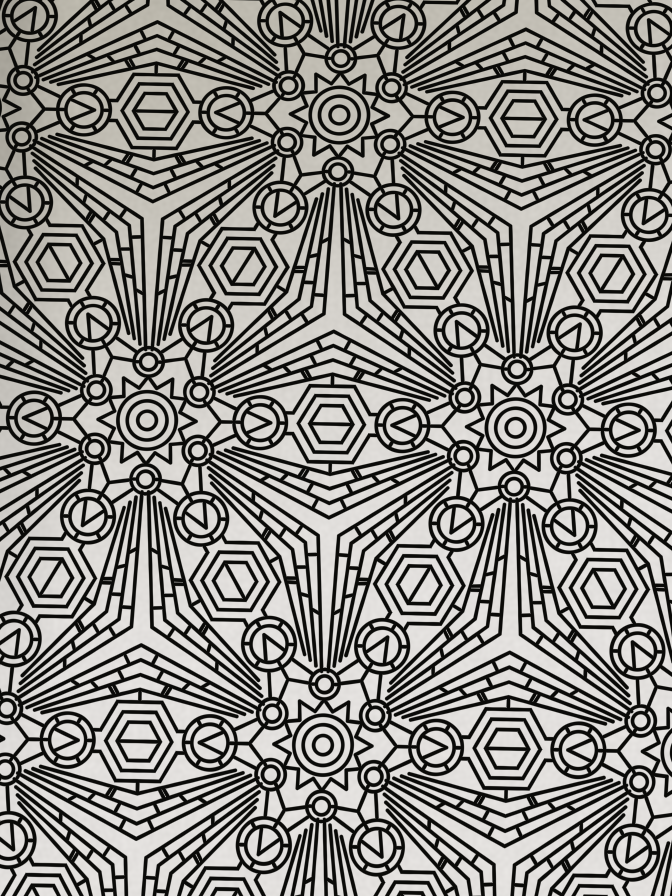
Reproduce this pattern procedurally as a Shadertoy shader.

```glsl
// Black line mandala on pale paper: suns on a triangular lattice, joined by
// eye-shaped rhombi that hold a nested hexagon and two ringed circles.
// The plane is folded into one 30 degree wedge, where each line is drawn once.

const float SPACING = 3.16;   // distance between neighbouring suns

float segment(vec2 p, vec2 a, vec2 b) {
    vec2 pa = p - a, ba = b - a;
    return length(pa - ba * clamp(dot(pa, ba) / dot(ba, ba), 0.0, 1.0));
}

float ring(vec2 p, float radius) {
    return abs(length(p) - radius);
}

vec2 gradientAt(vec2 cell) {
    float h = fract(sin(dot(cell, vec2(127.1, 311.7))) * 43758.5);
    return vec2(cos(6.2832 * h), sin(6.2832 * h));
}

float gradientNoise(vec2 p) {
    vec2 i = floor(p), f = p - i, u = f * f * (3.0 - 2.0 * f);
    vec2 e = vec2(1.0, 0.0);
    return mix(mix(dot(gradientAt(i), f), dot(gradientAt(i + e), f - e), u.x),
               mix(dot(gradientAt(i + e.yx), f - e.yx), dot(gradientAt(i + 1.0), f - 1.0), u.x), u.y);
}

// Offset to the nearest sun, mirrored into the wedge from 0 to 30 degrees
vec2 foldToWedge(vec2 p) {
    vec2 cell = SPACING * vec2(1.0, sqrt(3.0));
    vec2 a = p - cell * round(p / cell);
    vec2 b = p - cell * (floor(p / cell) + 0.5);
    vec2 q = abs(dot(a, a) < dot(b, b) ? a : b);
    vec2 normal = vec2(-0.5, 0.8660254);
    q -= 2.0 * max(dot(q, normal), 0.0) * normal;
    return vec2(q.x, abs(q.y));
}

// Target circles, spikes and the small ring beyond every second spike
float sunLines(vec2 q) {
    float d = min(ring(q, 0.08), min(ring(q, 0.17), ring(q, 0.25)));
    vec2 valley = vec2(0.28, 0.075);
    d = min(d, segment(q, valley, vec2(0.42, 0.0)));
    d = min(d, segment(q, valley, vec2(0.33, 0.19)));
    vec2 knob = q - vec2(0.442, 0.255);
    d = min(d, min(ring(knob, 0.125), ring(knob, 0.07)));
    d = min(d, segment(knob, vec2(0.035, -0.061), vec2(0.062, -0.108)));
    d = min(d, segment(q, vec2(0.51, 0.15), vec2(0.63, 0.0)));
    d = min(d, segment(q, vec2(0.56, 0.21), vec2(0.77, 0.11)));
    return min(d, segment(q, vec2(0.63, 0.0), vec2(0.745, 0.0)));
}

vec2 lanePoint(float lane, float t) {
    return mix(vec2(0.55 + 0.065 * lane, 0.285 - 0.02 * lane),
               vec2(SPACING * 0.5, 0.81 - 0.125 * lane), t);
}

// Fanned chevrons around the eye, with short bars between them
float chevronLines(vec2 q) {
    float d = 1e3;
    for (float lane = 0.0; lane < 4.0; lane++) {
        d = min(d, segment(q, lanePoint(lane, 0.0), lanePoint(lane, 1.0)));
        if (lane < 3.0) {
            float near = 0.42 + 0.14 * lane, far = 0.86 - 0.06 * lane;
            d = min(d, segment(q, lanePoint(lane, near), lanePoint(lane + 1.0, near + 0.04)));
            d = min(d, segment(q, lanePoint(lane, far), lanePoint(lane + 1.0, far + 0.04)));
        }
    }
    return d;
}

// Nested hexagons, ringed circle with a pointer, and the neck between them
float eyeLines(vec2 q) {
    vec2 h = vec2(SPACING * 0.5 - q.x, q.y);
    float hexagon = max(h.y, h.x * 0.866 + h.y * 0.5);
    float d = min(abs(hexagon - 0.16), abs(hexagon - 0.245));
    vec2 c = q - vec2(0.97, 0.0);
    float neck = max(q.y - 0.09, -c.x);
    float outline = min(min(hexagon - 0.33, length(c) - 0.225), neck);
    d = min(d, min(abs(outline), min(ring(c, 0.225), ring(c, 0.155))));
    d = min(d, segment(h, vec2(0.0), vec2(0.16, 0.0)));
    d = min(d, segment(h, vec2(0.0, 0.33), vec2(0.0, 0.43)));
    d = min(d, segment(c, vec2(-0.12, 0.095), vec2(0.09, 0.0)));
    for (float k = 0.0; k < 4.0; k++) {
        vec2 spoke = vec2(cos(k * 1.0472), sin(k * 1.0472));
        d = min(d, segment(c, spoke * 0.155, spoke * 0.225));
    }
    return d;
}

void mainImage(out vec4 fragColor, in vec2 fragCoord) {
    vec2 uv = fragCoord / iResolution.xy;
    float pixel = 7.68 / iResolution.y;
    vec2 sheet = fragCoord * pixel;

    // Slight tilt and foreshortening of the sheet
    vec2 p = sheet - vec2(2.84, 4.045);
    p = vec2(p.x - 0.026 * p.y, p.y + 0.02 * p.x);
    p.y *= 1.0136 * (1.0 + 0.007 * p.y);

    vec2 q = foldToWedge(p + vec2(SPACING * 0.5, 0.0));
    float d = min(sunLines(q), min(chevronLines(q), eyeLines(q)));

    // Paper: cool light below, warm shade toward the top left, fine grain
    float shade = smoothstep(0.3, 1.15, uv.y + 0.25 * (0.5 - uv.x));
    vec3 paper = mix(vec3(0.89, 0.88, 0.87), vec3(0.73, 0.715, 0.67), shade);
    paper *= 1.0 - 0.12 * smoothstep(0.12, 0.0, uv.x) * uv.y;
    paper += 0.025 * gradientNoise(sheet * 22.0) + 0.015 * gradientNoise(sheet * 4.0);

    // Ink with a faintly uneven edge
    float halfWidth = 0.0155 + 0.002 * gradientNoise(sheet * 9.0);
    float ink = 1.0 - smoothstep(-0.75 * pixel, 0.75 * pixel, d - halfWidth);
    fragColor = vec4(mix(paper, vec3(0.04, 0.04, 0.03), ink), 1.0);
}
```
